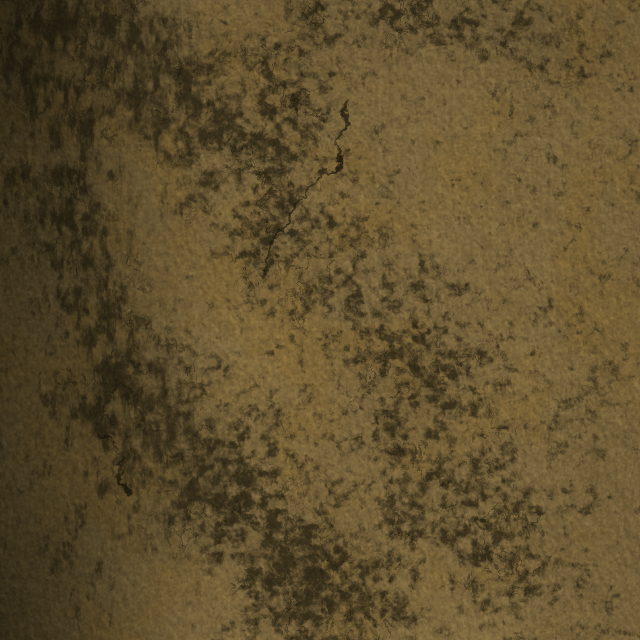
Reproduce this texture procedurally as a Shadertoy shader.

```glsl
// Weathered ochre plaster: a wall lit from the right that falls into shadow on
// the left, with bands of fine crumbly grime, hairline veins and two cracks.
// Layered value noise sets a tone, which a two-colour ramp turns into paint.

const vec3 SHADOW = vec3(0.075, 0.065, 0.028);
const vec3 PLASTER = vec3(0.520, 0.432, 0.262);
const vec3 OCHRE_TINT = vec3(1.02, 0.99, 0.90);

const float GRIME_SCALE = 85.0;
const float GRIME_DEPTH = 0.62;
const float HAZE = 0.07;
const float VEIN_SCALE = 30.0;
const float VEIN_DEPTH = 0.40;
const float RELIEF = 0.30;
const float GRAIN_SCALE = 330.0;
const float GRAIN = 0.15;
const float CRACK_WIDTH = 0.0036;

float hash(vec2 p) {
    return fract(sin(dot(p, vec2(127.1, 311.7))) * 43758.5453);
}

float noise(vec2 p) {
    vec2 i = floor(p), f = fract(p);
    f = f * f * (3.0 - 2.0 * f);
    return mix(mix(hash(i), hash(i + vec2(1, 0)), f.x),
               mix(hash(i + vec2(0, 1)), hash(i + vec2(1, 1)), f.x), f.y);
}

float fbm(vec2 p) {
    float sum = 0.0, amp = 0.434;
    for (int i = 0; i < 5; i++) {
        sum += amp * noise(p);
        p = mat2(1.6, 1.2, -1.2, 1.6) * p + 17.3;
        amp *= 0.6;
    }
    return sum;
}

float segment(vec2 p, vec2 a, vec2 b) {
    vec2 ab = b - a;
    return length(p - a - ab * clamp(dot(p - a, ab) / dot(ab, ab), 0.0, 1.0));
}

// Soft stripe of influence around a segment
float band(vec2 p, vec2 a, vec2 b, float width) {
    float d = segment(p, a, b) / width;
    return exp(-d * d);
}

// Where dirt gathers: down the left side, along the diagonal, near the crack
float grimeMask(vec2 p) {
    float m = band(p, vec2(0.08, 1.00), vec2(0.32, 0.80), 0.13);
    m = max(m, 0.80 * band(p, vec2(0.10, 0.85), vec2(0.17, 0.42), 0.10));
    m = max(m, band(p, vec2(0.19, 0.38), vec2(0.54, 0.04), 0.12));
    m = max(m, 0.85 * band(p, vec2(0.48, 0.98), vec2(0.41, 0.58), 0.07));
    m = max(m, 0.75 * band(p, vec2(0.52, 0.58), vec2(0.68, 0.36), 0.13));
    m = max(m, 0.70 * band(p, vec2(0.62, 0.97), vec2(0.90, 0.93), 0.07));
    m = max(m, 0.70 * band(p, vec2(0.68, 0.22), vec2(0.84, 0.12), 0.11));
    return m + 0.9 * (fbm(p * 9.0 + 4.0) - 0.5);
}

float crackLine(vec2 p) {
    float upper = segment(p, vec2(0.540, 0.840), vec2(0.528, 0.745));
    upper = min(upper, segment(p, vec2(0.528, 0.745), vec2(0.452, 0.672)));
    upper = min(upper, segment(p, vec2(0.452, 0.672), vec2(0.402, 0.555)));
    float lower = segment(p, vec2(0.165, 0.320), vec2(0.208, 0.225));
    return min(upper, lower);
}

void mainImage(out vec4 fragColor, in vec2 fragCoord) {
    vec2 p = fragCoord / iResolution.xy;
    vec2 warp = vec2(fbm(p * 32.0), fbm(p * 32.0 + 31.0)) - 0.5;
    float leftSide = 1.0 - smoothstep(0.10, 0.42, p.x);
    float mask = grimeMask(p);

    // Broad light and shadow, dulled where dirt hangs
    float tone = mix(0.34, 0.92, smoothstep(-0.08, 0.40, p.x));
    tone -= 0.06 * smoothstep(0.65, 1.0, p.x);
    tone -= 0.06 * smoothstep(0.70, 1.0, p.y);
    tone -= 0.09 * leftSide * (1.0 - smoothstep(0.0, 0.35, p.y));
    tone += 0.12 * (fbm(p * 5.0 + 9.0) - 0.5);
    tone -= HAZE * clamp(mask, 0.0, 1.0);

    // Rough surface, lit from the upper right
    vec2 q = p * vec2(130.0, 95.0);
    tone += RELIEF * (fbm(q) - fbm(q + vec2(0.40, 0.35))) * (0.4 + 0.6 * tone);

    // Crumbly grime, stretched upright on the left
    vec2 g = p + 0.012 * warp;
    float flakes = mix(fbm(g * GRIME_SCALE),
                       fbm(g * GRIME_SCALE * vec2(1.15, 0.50)), leftSide);
    flakes += 0.35 * (fbm(g * GRIME_SCALE * 0.36 + 60.0) - 0.5);
    float grime = smoothstep(0.40, 0.82, flakes + 0.30 * (mask - 0.55));
    tone *= 1.0 - GRIME_DEPTH * grime;

    // Hairline veins, broken into short runs
    float vein = abs(fbm(p * VEIN_SCALE * vec2(1.0, 0.75) + 0.8 * warp) - 0.5);
    vein = 1.0 - smoothstep(0.0, 0.035, vein);
    float runs = smoothstep(0.42, 0.62, fbm(p * 24.0 + 80.0));
    tone *= 1.0 - VEIN_DEPTH * vein * runs * smoothstep(0.0, 0.7, mask);

    // Open cracks, uneven and frayed
    float crackNoise = noise(p * 45.0);
    float crackWidth = CRACK_WIDTH * (0.15 + 1.3 * crackNoise);
    float crack = crackLine(p + 0.05 * warp);
    float open = 1.0 - smoothstep(0.2 * crackWidth, crackWidth + 0.002, crack);
    tone *= 1.0 - (0.45 + 0.35 * crackNoise) * open;

    // Fine grain, weaker in shadow
    float grain = noise(p * GRAIN_SCALE) + noise(p * GRAIN_SCALE * 0.53 + 7.0) - 1.0;
    tone += GRAIN * grain * (0.25 + 0.75 * tone);

    // Paint with faint patches of warmer ochre
    vec3 color = mix(SHADOW, PLASTER, clamp(tone, 0.0, 1.1));
    float ochre = smoothstep(0.42, 0.72, fbm(p * 11.0 + 50.0));
    color *= mix(vec3(1.0), OCHRE_TINT, ochre * (1.0 - grime));
    fragColor = vec4(color, 1.0);
}
```
